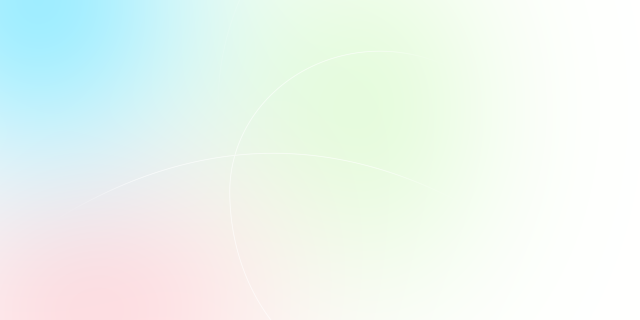
Reproduce this background procedurally as a Shadertoy shader.

```glsl
// Soft pastel glows of cyan, pink and green on white, crossed by fine pale arcs.
#define WHITE vec3(1.0, 1.0, 0.998)
#define GREEN vec3(0.902, 0.988, 0.868)
#define PINK vec3(1.0, 0.868, 0.882)
#define CYAN vec3(0.625, 0.93, 1.0)
#define LINE_WIDTH 0.0032
#define LINE_STRENGTH 0.55
#define FAINT_STRENGTH 0.12

// Elliptical Gaussian falloff
float glow(vec2 p, vec2 centre, vec2 radius) {
    vec2 q = (p - centre) / radius;
    return exp(-dot(q, q));
}

// Approximate signed distance to an ellipse
float ellipseDistance(vec2 q, vec2 radius) {
    float k = length(q / radius);
    return k * (k - 1.0) / max(length(q / (radius * radius)), 1e-4);
}

// Distance to the parabola y = -bend * x * x
float parabolaDistance(vec2 q, float bend) {
    float slope = 2.0 * bend * q.x;
    return (q.y + bend * q.x * q.x) / sqrt(1.0 + slope * slope);
}

// Anti-aliased thin line that keeps its weight at small sizes
float stroke(float d) {
    float pixel = 1.0 / iResolution.y;
    float halfWidth = 0.5 * LINE_WIDTH;
    float coverage = min(1.0, LINE_WIDTH / pixel);
    return coverage * (1.0 - smoothstep(max(halfWidth - 0.5 * pixel, 0.0),
                                        halfWidth + 0.5 * pixel, abs(d)));
}

void mainImage(out vec4 fragColor, in vec2 fragCoord) {
    // Canvas units: height is 1, width is 2
    vec2 p = fragCoord / iResolution.y;

    // Background glows; the green one reaches further to the left
    vec2 greenCentre = vec2(1.12, 0.66);
    float greenReach = p.x < greenCentre.x ? 0.62 : 0.45;
    vec3 color = mix(WHITE, GREEN, glow(p, greenCentre, vec2(greenReach, 0.57)));
    color = mix(color, PINK, glow(p, vec2(0.30, 0.04), vec2(0.55, 0.48)));
    color = mix(color, CYAN, glow(p, vec2(0.12, 1.0), vec2(0.48, 0.51)));

    // Rounded loop, taller below its centre than above
    vec2 q = p - vec2(1.187, 0.401);
    float loopHeight = q.y > 0.0 ? 0.439 : 0.583;
    float loopFade = 1.0 - smoothstep(1.12, 1.42, p.x);
    loopFade *= 1.0 - step(0.0, -q.y) * step(0.0, q.x);
    float lines = LINE_STRENGTH * loopFade
                * stroke(ellipseDistance(q, vec2(0.469, loopHeight)));

    // Wide low arch, fading at both ends
    float archFade = smoothstep(0.14, 0.50, p.x) * (1.0 - smoothstep(1.15, 1.47, p.x));
    float arch = stroke(parabolaDistance(p - vec2(0.854, 0.521), 0.449));
    lines = max(lines, LINE_STRENGTH * archFade * arch);

    // Barely visible upright curve near the top
    vec2 upright = vec2(p.y - 0.68, 0.682 - p.x);
    float uprightFade = smoothstep(0.62, 0.85, p.y);
    lines = max(lines, FAINT_STRENGTH * uprightFade * stroke(parabolaDistance(upright, 0.65)));

    fragColor = vec4(mix(color, WHITE, lines), 1.0);
}
```
